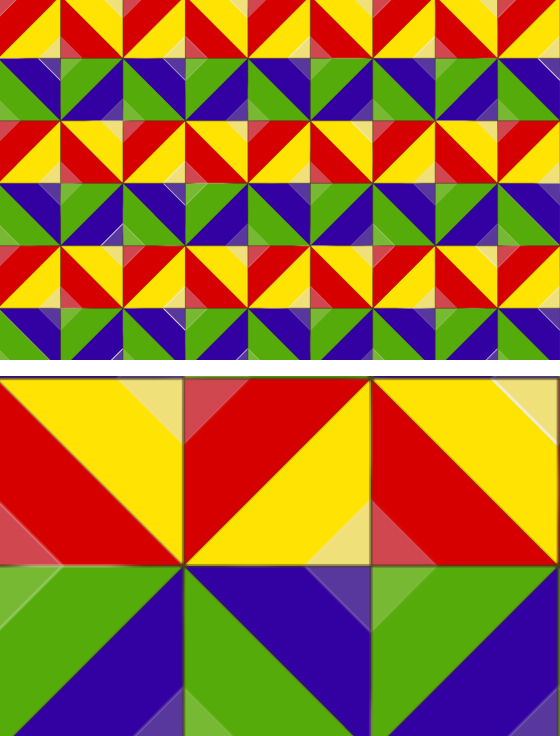
Top: the whole. Bottom: its middle third, enlarged.
Write a Shadertoy shader that draws this pattern.

```glsl
// Rows of square tiles, alternately red/yellow and green/blue, split by mirrored
// diagonals, with a pale diamond on every other grid corner. Signed distances
// give the shapes, hashes and layered sines the uneven thin lines.

const vec2  TILES       = vec2(8.967, 5.761);  // tiles across and down
const vec2  ORIGIN      = vec2(0.969, 0.828);  // grid corner, in tiles
const float DIAMOND     = 0.355;               // centre to tip, in tiles
const float SEAM_HALF   = 0.009;
const float RIM_HALF    = 0.008;
const float SEAM_ALPHA  = 0.55;
const float KNOT_RADIUS = 0.028;
const int   SAMPLES     = 3;                   // per axis

const vec3 RED    = vec3(0.845, 0.000, 0.000);
const vec3 YELLOW = vec3(1.000, 0.890, 0.010);
const vec3 GREEN  = vec3(0.335, 0.670, 0.035);
const vec3 BLUE   = vec3(0.200, 0.000, 0.635);
const vec3 PALE_RED    = vec3(0.820, 0.280, 0.310);
const vec3 PALE_YELLOW = vec3(0.940, 0.880, 0.480);
const vec3 PALE_GREEN  = vec3(0.470, 0.725, 0.200);
const vec3 PALE_BLUE   = vec3(0.345, 0.220, 0.610);
const vec3 SEAM_DARK   = vec3(0.270, 0.240, 0.120);
const vec3 SEAM_LIGHT  = vec3(0.740, 0.740, 0.560);
const vec3 RIM         = vec3(0.930, 0.930, 0.900);

float hash(vec2 p) {
    return fract(sin(dot(p, vec2(127.1, 311.7))) * 4375.85);
}

float parity(float n) { return mod(n, 2.0); }

// Soft line coverage from a distance to its centre
float stroke(float dist, float halfWidth) {
    return 1.0 - smoothstep(halfWidth * 0.6, halfWidth * 1.4, abs(dist));
}

// Slow wear along the grid lines, 0 to 1
float wear(vec2 p) {
    float s = sin(p.x * 2.3 + p.y * 4.1) + sin(p.x * 5.7 - p.y * 3.3 + 1.0)
            + 0.6 * sin(p.x * 1.1 + p.y * 7.9 + 2.0);
    return smoothstep(0.5, 2.0, s);
}

vec3 tileColor(bool warm, bool right, bool pale) {
    if (warm) return right ? (pale ? PALE_YELLOW : YELLOW) : (pale ? PALE_RED : RED);
    return right ? (pale ? PALE_BLUE : BLUE) : (pale ? PALE_GREEN : GREEN);
}

vec3 pattern(vec2 p) {
    vec2 tile = floor(p), f = p - tile;
    vec2 node = floor(p + 0.5), d = p - node;
    bool falling = parity(tile.x + tile.y) < 0.5;
    bool hasDiamond = parity(node.x + node.y) < 0.5;

    // Flat colours
    float diagonal = (falling ? f.x + f.y - 1.0 : f.x - f.y) * 0.7071;
    float rim = (abs(d.x) + abs(d.y) - DIAMOND) * 0.7071;
    bool warm = parity(tile.y) < 0.5;
    vec3 col = tileColor(warm, diagonal > 0.0, hasDiamond && rim < 0.0);

    // Faint diagonals, a few of them lighter
    float glint = smoothstep(0.7, 1.0, hash(tile + 3.0));
    col = mix(col, mix(SEAM_DARK, SEAM_LIGHT, glint),
              stroke(diagonal, 0.007) * mix(0.25, 0.55, glint));

    // Diamond rims, uneven from edge to edge and brighter on the left
    if (hasDiamond) {
        float shine = smoothstep(0.55, 0.95, hash(node * 4.0 + sign(d)));
        float side = d.x < 0.0 ? 1.0 : 0.35;
        col = mix(col, RIM, stroke(rim, RIM_HALF) * side * mix(0.15, 0.9, shine));
    }

    // Grid seams
    vec3 seam = mix(SEAM_DARK, SEAM_LIGHT, wear(p));
    col = mix(col, mix(SEAM_DARK, seam, 0.4), stroke(d.x, SEAM_HALF) * SEAM_ALPHA);
    col = mix(col, seam, stroke(d.y, SEAM_HALF) * SEAM_ALPHA);

    // Dark knots where diagonals meet
    if (!hasDiamond)
        col = mix(col, SEAM_DARK, 0.7 * (1.0 - smoothstep(0.3, 1.0, length(d) / KNOT_RADIUS)));
    return col;
}

void mainImage(out vec4 fragColor, in vec2 fragCoord) {
    // Average a small grid of samples to smooth every edge
    vec3 sum = vec3(0.0);
    for (int y = 0; y < SAMPLES; y++)
        for (int x = 0; x < SAMPLES; x++) {
            vec2 jitter = (vec2(x, y) + 0.5) / float(SAMPLES) - 0.5;
            vec2 uv = (fragCoord + jitter) / iResolution.xy;
            sum += pattern(uv * TILES - ORIGIN);
        }
    fragColor = vec4(sum / float(SAMPLES * SAMPLES), 1.0);
}
```
